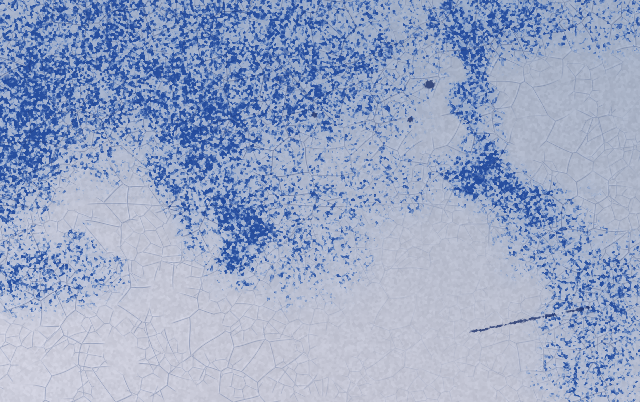
Write a Shadertoy shader that draws this texture.

```glsl
// Worn, crackled paint: pale grey lacquer rubbed through to deep blue.
// Soft ellipses lay out the wear, cellular noise breaks it into flakes,
// and the borders of larger warped cells draw the crack network.

#define FLAKE_SCALE 170.0
#define CRACK_SCALE 14.0
#define CRACK_WIDTH 0.0005
#define WEAR_AMOUNT 0.90
#define GRAIN 0.05
#define DEEP_BLUE vec3(0.12, 0.28, 0.61)
#define PALE_BLUE vec3(0.49, 0.61, 0.80)
#define INK vec3(0.11, 0.19, 0.42)
#define LIGHT_GREY vec3(0.775, 0.78, 0.835)
#define COOL_GREY vec3(0.655, 0.695, 0.775)

vec3 hash3(vec2 p) {
    vec3 q = fract(p.xyx * vec3(0.1031, 0.1030, 0.0973));
    q += dot(q, q.yxz + 33.33);
    return fract((q.xxy + q.yzz) * q.zyx);
}

// x: distance to seed, y: distance to border, z: smooth value, w: cell value
vec4 cellular(vec2 p) {
    vec2 cell = floor(p), f = p - cell;
    vec2 near = vec2(4.0), next = vec2(5.0);
    float sum = 0.0, weight = 0.0, id = 0.0;
    for (int y = -1; y <= 1; y++)
    for (int x = -1; x <= 1; x++) {
        vec2 g = vec2(x, y);
        vec3 h = hash3(cell + g + 50.0);
        vec2 r = g + h.xy - f;
        float d = dot(r, r), w = exp(-9.0 * d);
        sum += w * h.z;
        weight += w;
        if (d < dot(near, near)) { next = near; near = r; id = h.z; }
        else if (d < dot(next, next)) next = r;
    }
    float border = dot(0.5 * (near + next), normalize(next - near));
    return vec4(length(near), border, sum / weight, id);
}

vec2 warp(vec2 p) {
    return p + 0.012 * sin(p.yx * 13.0 + vec2(0.4, 2.1))
             + 0.004 * sin(p.yx * 41.0 + p * 19.0);
}

float stroke(float d, float width) {
    float px = 0.8 / iResolution.y;
    return 1.0 - smoothstep(width - px, width + px, d);
}

float segment(vec2 p, vec2 a, vec2 b) {
    vec2 v = b - a;
    return length(p - a - v * clamp(dot(p - a, v) / dot(v, v), 0.0, 1.0));
}

// Large and small crack nets, interrupted by patches
float cracks(vec2 p) {
    vec2 q = warp(p);
    float gap = smoothstep(0.35, 0.65, cellular(q * 11.0 + 3.0).z);
    float fineGap = smoothstep(0.40, 0.65, cellular(q * 15.0 + 17.0).z);
    float large = cellular(q * CRACK_SCALE).y / CRACK_SCALE;
    float small = cellular(q * CRACK_SCALE * 2.2 + 8.0).y / (CRACK_SCALE * 2.2);
    float net = max(stroke(large, CRACK_WIDTH) * gap,
                    0.75 * stroke(small, CRACK_WIDTH * 0.7) * fineGap);
    float level = segment(p + vec2(0.0, 0.004 * sin(p.x * 17.0)), vec2(0.0, 0.49), vec2(1.14, 0.49));
    float slant = segment(q, vec2(0.65, 0.86), vec2(0.82, 0.71));
    return max(net, 0.8 * max(stroke(level, 0.0006) * gap, stroke(slant, 0.0008)));
}

// Leaves less lacquer inside a soft, tilted ellipse
void rub(inout float lacquer, vec2 p, vec2 centre, vec2 radii, float tilt, float amount) {
    float c = cos(tilt), s = sin(tilt);
    vec2 q = mat2(c, -s, s, c) * (p - centre) / radii;
    lacquer *= 1.0 - amount * (1.0 - smoothstep(0.30, 1.35, length(q)));
}

float wearMap(vec2 p) {
    float k = 1.0;
    // Broad upper-left field and its downward tongue
    rub(k, p, vec2(0.38, 0.87), vec2(0.60, 0.35), 0.0, 0.48);
    rub(k, p, vec2(0.03, 0.65), vec2(0.16, 0.22), 0.0, 0.58);
    rub(k, p, vec2(0.24, 0.88), vec2(0.33, 0.21), 0.0, 0.22);
    rub(k, p, vec2(0.53, 0.57), vec2(0.16, 0.24), 0.2, 0.44);
    rub(k, p, vec2(0.585, 0.42), vec2(0.06, 0.14), 0.0, 0.52);
    rub(k, p, vec2(0.77, 0.87), vec2(0.20, 0.25), -0.2, 0.38);
    rub(k, p, vec2(0.09, 0.32), vec2(0.24, 0.12), 0.0, 0.42);
    rub(k, p, vec2(0.75, 0.43), vec2(0.20, 0.20), 0.3, 0.30);
    // Right-hand band: cap, narrow stem, knot and trailing drift
    rub(k, p, vec2(1.24, 0.96), vec2(0.20, 0.12), 0.15, 0.58);
    rub(k, p, vec2(1.175, 0.79), vec2(0.045, 0.25), 0.16, 0.64);
    rub(k, p, vec2(1.25, 0.54), vec2(0.17, 0.10), -0.15, 0.56);
    rub(k, p, vec2(1.40, 0.39), vec2(0.25, 0.14), -0.65, 0.36);
    rub(k, p, vec2(1.50, 0.13), vec2(0.17, 0.24), -0.2, 0.36);
    rub(k, p, vec2(1.52, 0.96), vec2(0.18, 0.13), 0.0, 0.25);
    // Thin dusting between the two
    rub(k, p, vec2(0.98, 0.80), vec2(0.13, 0.28), 0.0, 0.20);
    rub(k, p, vec2(1.04, 0.54), vec2(0.18, 0.10), 0.0, 0.18);
    return 1.0 - k;
}

void mainImage(out vec4 fragColor, in vec2 fragCoord) {
    vec2 p = fragCoord / iResolution.y;
    vec2 q = warp(p);

    // Lacquer, cooler toward the upper right
    vec3 col = mix(LIGHT_GREY, COOL_GREY, smoothstep(0.1, 1.15, 0.75 * p.y + 0.27 * p.x));
    col += 0.03 * exp(-5.0 * dot(p, p));
    float coarse = cellular(p * 60.0).z, fine = cellular(p * 160.0 + 5.0).z;
    col += GRAIN * (0.4 * coarse + fine - 0.7);

    // Flakes: a faint stain, pale rims, then bare blue
    float wear = wearMap(q + 0.06 * (cellular(p * 14.0).z - 0.5));
    float mottle = 0.75 + 0.5 * cellular(q * 27.0 + 9.0).z;
    float density = wear * mottle * WEAR_AMOUNT;
    float flake = 0.55 * cellular(p * FLAKE_SCALE).z + 0.2 * cellular(p * FLAKE_SCALE * 1.7).z
                + 0.25 * cellular(p * FLAKE_SCALE * 0.5).z;
    flake = 0.5 + 1.5 * (flake - 0.5);
    float bare = smoothstep(-0.34, 0.44, density - flake) * smoothstep(0.0, 0.22, wear);
    col = mix(col, PALE_BLUE, 0.45 * wear);
    col = mix(col, PALE_BLUE, 0.80 * smoothstep(0.0, 0.55, bare));
    col = mix(col, DEEP_BLUE, 0.92 * smoothstep(0.22, 1.0, bare));

    // Chips scattered where wear is deep
    vec4 chip = cellular(q * 25.0 + 2.0);
    float chips = (1.0 - smoothstep(0.16, 0.28, chip.x + 0.15 * (flake - 0.5))) * step(0.82, chip.w);
    col = mix(col, DEEP_BLUE, chips * smoothstep(0.5, 0.75, wear));

    // Cracks with a lit lip; the lower middle stays calmer
    float calm = 1.0 - 0.75 * exp(-9.0 * dot(p - vec2(1.05, 0.2), p - vec2(1.05, 0.2)));
    col += 0.05 * calm * cracks(p + vec2(0.003, -0.003));
    col = mix(col, mix(vec3(0.35, 0.43, 0.60), INK, smoothstep(0.05, 0.45, wear)), 0.62 * calm * cracks(p));

    // Ragged scratch and isolated nicks
    float ragged = 0.006 * (coarse + flake - 1.0);
    float scratch = stroke(segment(p, vec2(1.17, 0.174), vec2(1.47, 0.237)) + ragged, 0.0022);
    float nicks = min(length(p - vec2(1.07, 0.79)) - 0.012, length(p - vec2(0.783, 0.713)) - 0.007);
    nicks = min(nicks, length(p - vec2(1.02, 0.702)) - 0.004);
    col = mix(col, INK, 0.8 * max(scratch, stroke(nicks + ragged, 0.0)));

    fragColor = vec4(clamp(col, 0.0, 1.0), 1.0);
}
```
